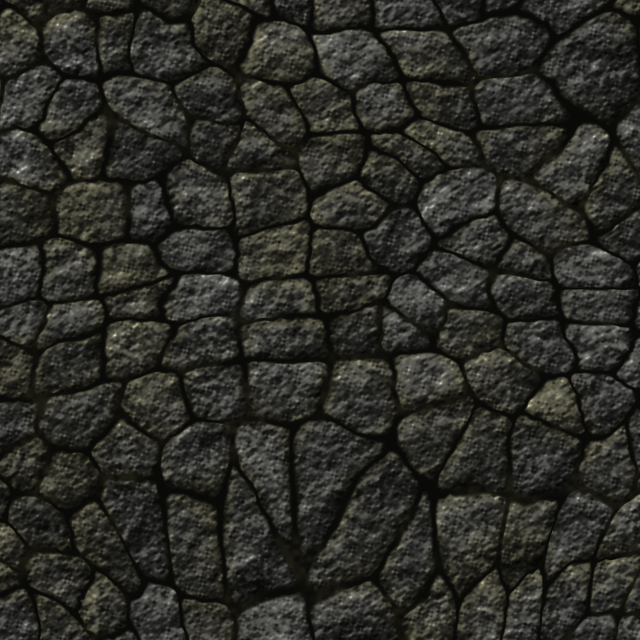
A three.js fragment shader for this texture:

```glsl
// Dark rough-hewn stone wall: irregular fitted blocks with mossy, shadowed joints.
varying vec2 vUv;

const float STONES = 10.8;          // blocks across the canvas
const float JITTER = 0.72;          // irregularity of the block layout
const float CORNER = 24.0;          // higher gives sharper block corners
const float JOINT = 0.034;          // half width of a joint, in blocks
const float BEVEL = 0.24;           // width of the rounded rim, in blocks
const float ROUGHNESS = 17.0;       // contrast of the chipped surface
const float RELIEF_STEP = 0.003;    // sampling distance of the relief
const float STONE_TONE = 0.19;
const vec2 LIGHT = vec2(-0.45, 0.89);
const vec3 GREY_TINT = vec3(1.0, 1.0, 0.96);
const vec3 MOSS_TINT = vec3(1.02, 1.0, 0.80);
const vec3 JOINT_DARK = vec3(0.035, 0.035, 0.027);
const vec3 JOINT_MOSS = vec3(0.12, 0.115, 0.075);

vec2 hash2(vec2 p) {
  vec3 q = fract(p.xyx * vec3(0.1031, 0.1030, 0.0973));
  q += dot(q, q.yzx + 33.33);
  return fract((q.xx + q.yz) * q.zy);
}

vec2 noise2(vec2 p) {
  vec2 i = floor(p);
  vec2 f = fract(p);
  f = f * f * (3.0 - 2.0 * f);
  vec2 low = mix(hash2(i), hash2(i + vec2(1.0, 0.0)), f.x);
  vec2 high = mix(hash2(i + vec2(0.0, 1.0)), hash2(i + 1.0), f.x);
  return mix(low, high, f.y);
}

float noise(vec2 p) { return noise2(p).x; }

// Chipped rock height: rotated octaves from broad facets to fine grain
float rockHeight(vec2 p) {
  float height = 0.0;
  float amplitude = 0.5;
  p *= 14.0;
  for (int i = 0; i < 5; i++) {
    height += amplitude * noise(p);
    p = mat2(1.6, 1.2, -1.2, 1.6) * p + 17.3;
    amplitude *= 0.6;
  }
  return height;
}

// Bends the layout in broad sweeps and roughens the block outlines
vec2 bend(vec2 p) {
  p += 1.7 * (noise2(p * 0.27 + 4.0) - 0.5);
  p += 0.16 * (noise2(p * 2.3 + 9.0) - 0.5);
  return p + 0.045 * (noise2(p * 8.0) - 0.5);
}

vec2 blockCentre(vec2 cell) {
  return cell + 0.5 + JITTER * (hash2(cell + 61.0) - 0.5);
}

// Returns distance to the joint and its direction; outputs cell and offset
vec3 blockEdge(vec2 p, out vec2 cell, out vec2 offset) {
  vec2 base = floor(p);
  float nearest = 1e3;
  for (int y = -1; y <= 1; y++) {
    for (int x = -1; x <= 1; x++) {
      vec2 c = base + vec2(float(x), float(y));
      vec2 r = blockCentre(c) - p;
      if (dot(r, r) < nearest) {
        nearest = dot(r, r);
        cell = c;
        offset = -r;
      }
    }
  }
  float total = 0.0;
  vec2 outward = vec2(0.0);
  for (int y = -2; y <= 2; y++) {
    for (int x = -2; x <= 2; x++) {
      if (x == 0 && y == 0) continue;
      vec2 r = blockCentre(cell + vec2(float(x), float(y))) - p;
      vec2 side = normalize(r + offset);
      float weight = exp(-CORNER * dot(0.5 * (r - offset), side));
      total += weight;
      outward += weight * side;
    }
  }
  return vec3(-log(total) / CORNER, outward / total);
}

void main() {
  vec2 cell;
  vec2 offset;
  vec3 edge = blockEdge(bend(vUv * STONES), cell, offset);
  vec2 character = hash2(cell + 7.0);

  // Block form: rounded rim, tilted face and soft shade beside the joints
  float rim = 1.0 - smoothstep(0.0, BEVEL, edge.x);
  float form = 0.5 * rim * dot(edge.yz, LIGHT) + 0.3 * dot(offset, LIGHT);
  form += 0.4 * (character.x - 0.5) - 0.35 * (1.0 - smoothstep(0.0, 0.12, edge.x));

  // Rough surface, shifted per block so that breaks do not run across joints
  vec2 surface = vUv + character * 5.0;
  float relief = rockHeight(surface) - rockHeight(surface + LIGHT * RELIEF_STEP);
  float patches = noise(surface * 13.0);
  float grain = noise(surface * 165.0 + 3.0) - 0.5;
  float tone = STONE_TONE * exp(form + ROUGHNESS * relief + grain * (0.3 + 0.9 * patches));
  tone = min(tone, 0.30 + 0.4 * max(tone - 0.30, 0.0));

  // Moss tint gathers near the joints and on some blocks
  float moss = smoothstep(0.35, 0.85, 0.6 * noise(vUv * 9.0) + 0.35 * character.y + 0.3 * rim);
  vec3 stone = tone * mix(GREY_TINT, MOSS_TINT, moss);

  float growth = smoothstep(0.5, 0.8, noise(vUv * 16.0 + 30.0)) * noise(vUv * 110.0);
  vec3 joint = mix(JOINT_DARK, JOINT_MOSS, growth);
  float width = JOINT * (0.6 + 0.8 * noise(vUv * 30.0));
  float cover = smoothstep(0.3 * width, 1.9 * width, edge.x);
  gl_FragColor = vec4(mix(joint, stone, cover), 1.0);
}
```
